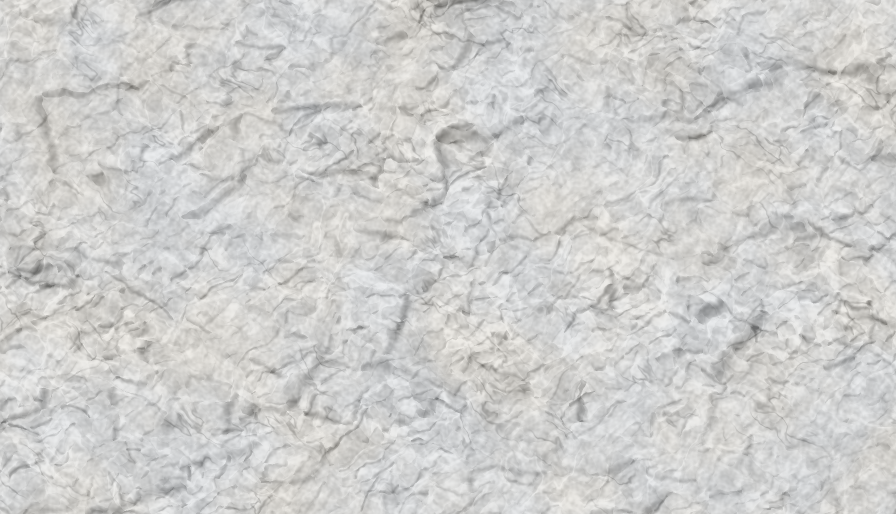
Give the GLSL for this texture, as a WebGL 2 fragment shader.

```glsl
#version 300 es
precision highp float;
// Pale, weathered rock face. Four sizes of tilted Voronoi facets are warped by
// gradient noise; steps between facets cast thin shadows or catch the light.
// Grit, scratches, hairline fractures, chalky veins and faint stains finish it.

uniform vec2 u_resolution;
out vec4 fragColor;

const vec3 BASE_COLOR = vec3(0.827, 0.826, 0.820);
const vec3 COOL_TINT = vec3(-0.010, -0.001, 0.012);
const vec3 WARM_TINT = vec3(0.009, 0.001, -0.013);
const vec3 RUST_TINT = vec3(0.030, -0.020, -0.035);
const vec2 LIGHT_DIR = vec2(-0.5, 0.866);
const float WARP = 0.026;
const vec4 FACET_SCALE = vec4(8.0, 17.0, 33.0, 62.0);     // per canvas height
const vec4 FACET_TONE = vec4(0.012, 0.027, 0.036, 0.036);
const vec4 SHADOW_DEPTH = vec4(0.19, 0.20, 0.19, 0.14);
const vec4 EDGE_LIGHT = vec4(0.045, 0.050, 0.050, 0.035);
const float GRIT = 0.085;
const float SCRATCH = 0.060;
const float FRACTURE_DEPTH = 0.13;
const float VEIN_LIGHT = 0.060;
const int SAMPLES = 2;            // per axis, for smooth edges

vec2 hash2(vec2 p) {
    vec3 a = fract(p.xyx * vec3(0.1031, 0.1030, 0.0973));
    a += dot(a, a.yzx + 33.33);
    return fract((a.xx + a.yz) * a.zy);
}

float cornerSlope(vec2 cell, vec2 offset) {
    float angle = 6.2832 * hash2(cell).x;
    return dot(vec2(cos(angle), sin(angle)), offset);
}

// Gradient noise, roughly -1 to 1
float noise(vec2 p) {
    vec2 i = floor(p), f = p - i;
    vec2 u = f * f * f * (f * (f * 6.0 - 15.0) + 10.0);
    vec2 e = vec2(1.0, 0.0);
    float low = mix(cornerSlope(i, f), cornerSlope(i + e, f - e), u.x);
    float high = mix(cornerSlope(i + e.yx, f - e.yx), cornerSlope(i + 1.0, f - 1.0), u.x);
    return 1.4 * mix(low, high, u.y);
}

float fbm(vec2 p) {
    float sum = 0.0, amp = 0.55;
    for (int i = 0; i < 4; i++) {
        sum += amp * noise(p);
        p = mat2(1.6, 1.2, -1.2, 1.6) * p + 7.3;
        amp *= 0.5;
    }
    return sum;
}

// Rotate into the grain of the rock, then stretch along it
vec2 strata(vec2 p, float angle, float stretch) {
    float c = cos(angle), s = sin(angle);
    return vec2((c * p.x + s * p.y) / stretch, c * p.y - s * p.x);
}

// Tilted plates: x = face tone (-1 to 1), y = ledge shadow, z = lit rim
vec3 facets(vec2 p, float scale, float angle, float stretch) {
    vec2 q = strata(p, angle, stretch) * scale;
    vec2 base = floor(q), near1 = vec2(0.0), near2 = vec2(1.0), id1 = base, id2 = base;
    float d1 = 1e3, d2 = 1e3;
    for (int y = -1; y <= 1; y++)
    for (int x = -1; x <= 1; x++) {
        vec2 cell = base + vec2(x, y);
        vec2 toSite = cell + hash2(cell) - q;
        float d = dot(toSite, toSite);
        if (d < d1) {
            d2 = d1; near2 = near1; id2 = id1;
            d1 = d; near1 = toSite; id1 = cell;
        } else if (d < d2) {
            d2 = d; near2 = toSite; id2 = cell;
        }
    }
    vec2 across = normalize(near2 - near1 + 1e-5);
    float gap = dot(0.5 * (near1 + near2), across) / scale;
    vec2 face = hash2(id1 + 17.0);
    float rise = (hash2(id2 + 17.0).x - face.x) * dot(across, strata(LIGHT_DIR, angle, 1.0));
    float ledge = smoothstep(0.08, 0.5, rise);
    float reach = 0.0025 + ledge * (0.002 + 0.07 / scale);
    float shadow = ledge * (1.0 - smoothstep(0.0, reach, gap));
    float rim = smoothstep(0.05, 0.4, -rise) * (1.0 - smoothstep(0.001, 0.0055, gap));
    float tone = 2.0 * face.y - 1.0 + dot(hash2(id1 + 31.0) - 0.5, near1) * 1.8;
    return vec3(tone, shadow, rim);
}

// Thin line along the zero contour of a noise value
float hairline(float value, float width) {
    return 1.0 - smoothstep(0.0, width, abs(value));
}

vec3 rock(vec2 p) {
    vec2 q = p + WARP * vec2(fbm(p * 11.0), fbm(p * 11.0 + 40.0));
    float broken = smoothstep(-0.4, 0.4, fbm(p * 4.0 + 11.0));
    float lean = noise(p * 3.0 + 51.0) > 0.0 ? 1.0 : 0.0;

    // Chipped plates, busier where the face is broken
    vec4 weight = mix(vec4(0.7, 0.5, 0.45, 0.4), vec4(0.9, 1.0, 1.0, 1.0), broken);
    float tone = 0.0;
    for (int i = 0; i < 4; i++) {
        float angle = i == 3 ? 0.5 : -0.35 - 0.2 * float(i) + (i == 2 ? 1.6 * lean : 0.0);
        vec3 plate = facets(q + 3.1 * float(i), FACET_SCALE[i], angle, 1.7);
        tone += weight[i] * dot(plate, vec3(FACET_TONE[i], -SHADOW_DEPTH[i], EDGE_LIGHT[i]));
    }

    // Grit and scratches along the strata
    tone += GRIT * (0.7 * fbm(strata(q, -0.6, 1.5) * 48.0) + 0.5 * noise(p * 125.0));
    tone += SCRATCH * noise(strata(q, -0.55, 4.0) * 95.0) * (0.5 + 0.5 * broken);
    tone += SCRATCH * noise(strata(q, 0.9, 3.5) * 80.0 + 20.0) * (1.0 - 0.6 * broken);

    // Hairline fractures and chalky veins
    float crack = hairline(fbm(strata(q, -0.7, 2.5) * 17.0 + 60.0), 0.06);
    tone -= FRACTURE_DEPTH * crack * smoothstep(0.05, 0.55, noise(p * 9.0 + 23.0));
    float vein = hairline(fbm(strata(q, 1.1, 1.8) * 11.0 + 90.0), 0.05);
    tone += VEIN_LIGHT * vein * smoothstep(-0.05, 0.5, noise(p * 7.0 + 70.0));

    // Mineral stains
    vec3 tint = mix(COOL_TINT, WARM_TINT, smoothstep(-0.4, 0.45, fbm(q * 4.5 + 30.0)));
    tint += RUST_TINT * smoothstep(0.6, 0.9, fbm(q * 11.0 + 130.0));
    tone = tone > 0.03 ? 0.03 + 0.08 * tanh((tone - 0.03) / 0.08) : max(tone, -0.4);
    return BASE_COLOR + tone + tint;
}

void main() {
    vec3 sum = vec3(0.0);
    for (int y = 0; y < SAMPLES; y++)
    for (int x = 0; x < SAMPLES; x++) {
        vec2 offset = (vec2(x, y) + 0.5) / float(SAMPLES) - 0.5;
        sum += rock((gl_FragCoord.xy + offset) / u_resolution.y);
    }
    fragColor = vec4(sum / float(SAMPLES * SAMPLES), 1.0);
}
```
